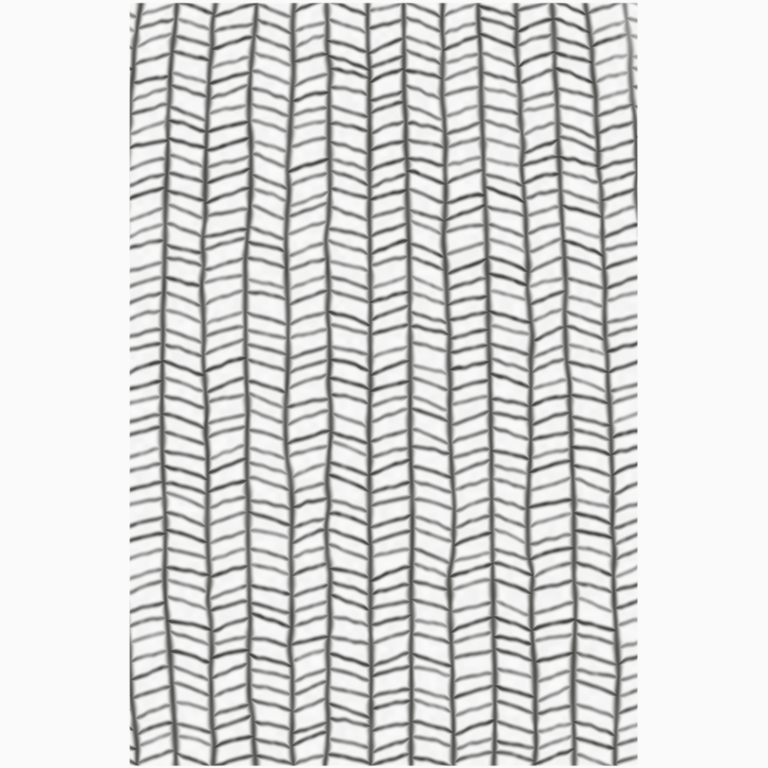
Give the GLSL for this pattern, as a Shadertoy shader.

```glsl
// Hand-inked herringbone: wavering upright stems joined by slanted rungs whose
// direction flips in every column, on a pale upright panel with white margins.
// Stems are placed by index plus 1D noise; rungs are the nearest jittered lines.

#define PANEL_MIN vec2(0.169, 0.003)
#define PANEL_MAX vec2(0.830, 0.996)
#define CENTER_X 0.430      // stem of index 0
#define ROWS 45.0           // rungs over the canvas height
#define SLANT 0.0155        // rise of a rung across its column
#define STEM_WIDTH 0.0045   // half width of the soft stroke
#define RUNG_WIDTH 0.0031
#define WOBBLE 0.0085       // sideways waver of the stems
#define PAPER vec3(0.98)
#define INK vec3(0.29, 0.29, 0.28)

float hash(vec2 p) {
    return fract(sin(dot(p, vec2(127.1, 311.7))) * 43758.5453);
}

float noise(vec2 p) {
    vec2 i = floor(p), f = fract(p);
    f = f * f * (3.0 - 2.0 * f);
    return mix(mix(hash(i), hash(i + vec2(1, 0)), f.x),
               mix(hash(i + vec2(0, 1)), hash(i + vec2(1, 1)), f.x), f.y);
}

// Column width: bulges on the left, narrows upward on the right
float columnWidth(float side, float y) {
    float bulge = 1.0 - (2.0 * y - 1.0) * (2.0 * y - 1.0);
    return side < 0.0 ? 0.0500 + 0.0045 * bulge : 0.0533 - 0.0056 * y * y;
}

float stemX(float k, float y) {
    float sway = noise(vec2(y * 9.0, k * 7.0)) - 0.5;
    float kink = noise(vec2(y * 32.0, k * 7.0 + 3.0)) - 0.5;
    float amount = WOBBLE * mix(0.35, 1.3, hash(vec2(k, 5.0)));
    return CENTER_X + k * columnWidth(k, y) + amount * (sway + 0.45 * kink);
}

// Soft pen stroke: 1 on the line, fading outward
float stroke(float d, float width) {
    return exp(-d * d / (width * width));
}

float rungInk(float t, float y, float k) {
    float dir = mod(k, 2.0) < 0.5 ? -1.0 : 1.0;
    float base = floor((y - dir * SLANT * (t - 0.5)) * ROWS);
    float ink = 0.0;
    for (int j = -1; j <= 1; j++) {
        vec2 id = vec2(k, base + float(j));
        float slant = SLANT * mix(0.65, 1.35, hash(id + 0.3));
        float shift = 0.5 + 0.4 * (hash(id + 11.7) - 0.5);
        float bow = 0.009 * t * (1.0 - t) * hash(id + 23.1);
        float shake = 0.0022 * (noise(vec2(t * 5.0 + id.y * 9.0, k)) - 0.5);
        float line = (id.y + shift) / ROWS + dir * slant * (t - 0.5) + bow + shake;
        // Uneven pressure, a few pale dashed strokes
        float pressure = mix(0.55, 0.98, hash(id + 41.9));
        pressure *= mix(0.75, 1.1, noise(vec2(t * 8.0 + id.y * 13.0, k + 0.5)));
        pressure *= 1.0 + 0.15 * abs(2.0 * t - 1.0);
        ink = max(ink, pressure * stroke((y - line) * 0.94, RUNG_WIDTH));
    }
    return min(ink, 1.0);
}

float patternInk(vec2 p) {
    float guess = floor((p.x - CENTER_X) / columnWidth(p.x - CENTER_X, p.y));
    float ink = 0.0;
    for (int j = -1; j <= 1; j++) {
        float k = guess + float(j);
        float left = stemX(k, p.y), right = stemX(k + 1.0, p.y);

        // Stem with rough, swelling edges
        float rough = mix(0.7, 1.25, noise(vec2(p.y * 75.0, k + 0.5)));
        float dark = mix(0.82, 1.0, noise(vec2(p.y * 40.0, k + 20.5)));
        ink = max(ink, dark * stroke(p.x - left, STEM_WIDTH * rough));
        ink = max(ink, 0.0);

        // Rungs between this stem and the next
        if (p.x >= left && p.x < right)
            ink = max(ink, rungInk((p.x - left) / (right - left), p.y, k));
    }
    return ink;
}

void mainImage(out vec4 fragColor, in vec2 fragCoord) {
    vec2 p = fragCoord / iResolution.xy;
    float soft = max(0.0015, 1.0 / iResolution.y);

    // Panel with soft cut edges
    vec2 inside = smoothstep(PANEL_MIN - soft, PANEL_MIN + soft, p)
                * (1.0 - smoothstep(PANEL_MAX - soft, PANEL_MAX + soft, p));
    float panel = inside.x * inside.y;

    // Faint paper mottling and a paler upper right corner
    float mottle = 0.05 * noise(p * 110.0);
    float fade = 1.0 - 0.35 * smoothstep(0.78, 0.83, p.x) * smoothstep(0.8, 0.97, p.y);
    float ink = max(patternInk(p) * fade, mottle);

    fragColor = vec4(mix(PAPER, INK, ink * panel), 1.0);
}
```
